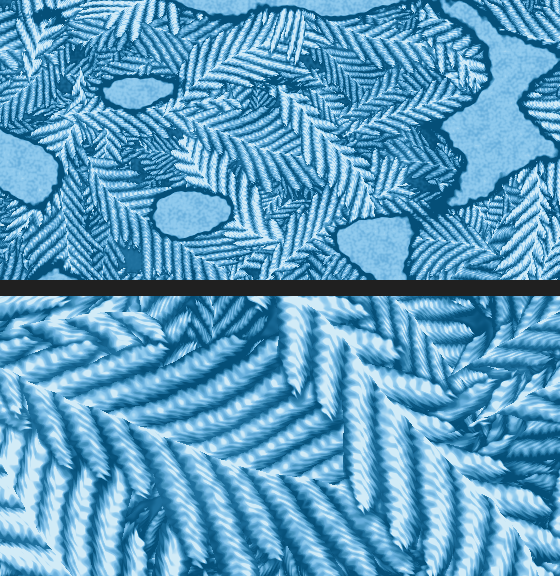
Top, the full canvas; bottom, a detail of the centre.
Give the GLSL for this texture, as a WebGL 1 fragment shader.

```glsl
precision highp float;
// Window frost: overlapping feathery ice fronds with smooth icy plates between them.
uniform vec2 u_resolution;

const vec3 DEEP  = vec3(0.02, 0.31, 0.47);
const vec3 TEAL  = vec3(0.12, 0.44, 0.62);
const vec3 STEEL = vec3(0.26, 0.57, 0.74);
const vec3 SKY   = vec3(0.40, 0.68, 0.86);
const vec3 PALE  = vec3(0.56, 0.79, 0.93);
const vec3 RIME  = vec3(0.82, 0.92, 0.97);

const float CELL = 0.34;         // spacing of the fronds
const float HALF_LENGTH = 0.32;  // half the length of a spine
const float SLANT = 1.2;         // forward lean of the barbs
const float LOBE = 0.014;        // spacing of the lobes on a barb
const float GAP_TONE = 0.07;     // darkness between barbs
const float PLATE_LEVEL = 0.33;  // higher means fewer plates
const float PLATE_TONE = 0.72;
const float GRAIN = 0.20;
const float TAU = 6.2832;

vec2 hash2(vec2 p) {
  vec3 q = fract(p.xyx * vec3(0.1031, 0.1030, 0.0973));
  q += dot(q, q.yzx + 33.33);
  return fract((q.xx + q.yz) * q.zy);
}

float corner(vec2 cell, vec2 offset) {
  float angle = TAU * hash2(cell + 71.0).x;
  return dot(vec2(cos(angle), sin(angle)), offset);
}

// Gradient noise, roughly -1 to 1
float gnoise(vec2 p) {
  vec2 i = floor(p), f = fract(p), e = vec2(1.0, 0.0);
  vec2 w = f * f * f * (f * (f * 6.0 - 15.0) + 10.0);
  float low = mix(corner(i, f), corner(i + e.xy, f - e.xy), w.x);
  float high = mix(corner(i + e.yx, f - e.yx), corner(i + 1.0, f - 1.0), w.x);
  return 1.4 * mix(low, high, w.y);
}

// Paints one frond, centred on the origin, over the given tone
float frond(float under, vec2 p, vec2 seed, float lift) {
  vec2 look = hash2(seed + 5.3), size = hash2(seed + 17.9);
  float angle = 0.35 + 2.6 * (look.x - 0.5) + 3.1416 * step(0.6, size.x);
  float c = cos(angle), s = sin(angle);
  float u = c * p.x + s * p.y;
  float v = c * p.y - s * p.x + 2.2 * (look.y - 0.5) * u * u;
  float side = v < 0.0 ? -1.0 : 1.0;
  float a = abs(v);

  // Barbs lean away from the spine and have uneven lengths
  float spacing = mix(0.042, 0.06, size.y);
  float along = (u - SLANT * a + 1.3 * a * a) / spacing + 0.25 * side;
  float id = floor(along);
  float f = along - id - 0.5;
  vec2 barb = hash2(seed * 3.1 + vec2(id + 40.0, side * 9.0 + 20.0));
  float x = id * spacing / HALF_LENGTH;
  float width = mix(0.07, 0.18, hash2(seed + side * 2.7 + 31.0).x);
  float reach = width * sqrt(max(1.0 - x * x, 0.0)) * (0.7 + 0.5 * barb.x) - 0.015;
  float edge = reach - a - 0.12 * f * f;

  // Lobes form a herringbone along each barb; light falls from above
  float lobe = cos(TAU * (a * 1.5 / LOBE - 2.2 * abs(f) + barb.y));
  float lean = clamp(2.0 * (s - c * SLANT * side), -1.0, 1.0);
  float ridge = cos(TAU * (f - 0.13 * lean));
  float tip = clamp(a / max(reach, 0.02), 0.0, 1.0);
  float gapStart = mix(0.46, 0.27, tip);
  float gap = smoothstep(gapStart - 0.09, gapStart + 0.09,
                         abs(f - 0.05 * lean) + 0.08 * lobe);
  float tone = lift + 0.34 * (look.y - 0.5) + 0.22 * ridge + 0.13 * lobe;
  tone += 0.25 * exp(-a * a / 0.00003);
  tone = mix(tone, GAP_TONE, 0.85 * gap);

  float shade = smoothstep(-0.02, 0.0, edge);
  float cover = smoothstep(-0.002, 0.003, edge + 0.003 * lobe);
  return mix(mix(under, GAP_TONE, 0.8 * shade), tone, cover);
}

// One scattered layer of fronds
float frondLayer(float tone, vec2 p, float seed, float lift) {
  vec2 home = floor(p / CELL);
  for (int j = -1; j <= 1; j++) {
    for (int i = -1; i <= 1; i++) {
      vec2 cell = home + vec2(float(i), float(j));
      vec2 id = cell + seed;
      vec2 centre = (cell + 0.2 + 0.6 * hash2(id)) * CELL;
      tone = frond(tone, p - centre, id, lift);
    }
  }
  return tone;
}

vec3 iceColour(float t) {
  vec3 colour = mix(DEEP, TEAL, smoothstep(0.07, 0.22, t));
  colour = mix(colour, STEEL, smoothstep(0.22, 0.39, t));
  colour = mix(colour, SKY, smoothstep(0.39, 0.59, t));
  colour = mix(colour, PALE, smoothstep(0.59, 0.78, t));
  return mix(colour, RIME, smoothstep(0.78, 0.96, t));
}

void main() {
  vec2 p = gl_FragCoord.xy / u_resolution.y;
  float grain = gnoise(p * 95.0) + 0.5 * gnoise(p * 53.0 + 9.0);

  // Bend and roughen the fronds
  vec2 q = p + 0.025 * vec2(gnoise(p * 4.0 + 3.0), gnoise(p * 4.0 + 27.0));
  q += 0.003 * vec2(gnoise(p * 38.0 + 50.0), gnoise(p * 38.0 + 80.0));
  float tone = frondLayer(0.16, q * 1.8 + 3.0, 61.0, 0.44);
  tone = frondLayer(tone, q * 1.35 + 5.0, 113.0, 0.52);
  tone = frondLayer(tone, q + 2.0, 207.0, 0.65);
  tone += 0.10 * gnoise(p * 8.0 + 14.0) + GRAIN * grain * smoothstep(0.0, 0.5, tone);

  // Smooth plates inside ragged dark rims
  float plate = gnoise(p * vec2(2.4, 3.8) + vec2(6.3, 2.6)) - PLATE_LEVEL;
  plate += 0.05 * gnoise(p * 17.0 + 33.0) + 0.03 * gnoise(p * 45.0);
  tone = mix(tone, GAP_TONE, smoothstep(-0.13, -0.07, plate - 0.06 * (tone - 0.5)));
  float ice = PLATE_TONE + 0.10 * grain + 0.08 * gnoise(p * 20.0 + 8.0);
  tone = mix(tone, ice, smoothstep(-0.015, 0.02, plate));

  gl_FragColor = vec4(iceColour(tone), 1.0);
}
```
